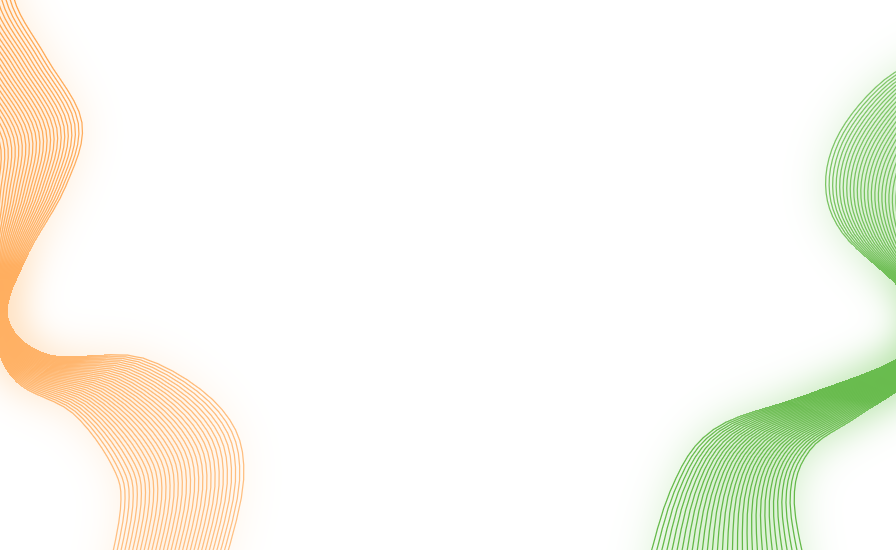
A Shadertoy shader for this background:

```glsl
// Two ribbons of fine lines, orange at the left and green at the right, on white.
// Each ribbon is swept by cross-sections between two splines; lines divide every
// cross-section evenly, and the soft halo is the analytic blur of those lines.

#define LINE_GAPS 30.0      // gaps between lines across a ribbon
#define LINE_WIDTH 0.0023   // in canvas heights
#define GLOW_SIGMA 0.036    // blur radius of the halo
#define GLOW_REACH 0.64     // widest extent from the side edge
#define STEPS_PER_SPAN 6
#define ORANGE_INK vec3(1.0, 0.64, 0.29)
#define ORANGE_GLOW vec3(1.0, 0.72, 0.42)
#define GREEN_INK vec3(0.38, 0.72, 0.27)
#define GREEN_GLOW vec3(0.48, 0.80, 0.38)

const int KNOTS = 12;

// Knots from top to bottom: xy = inner edge, zw = outer edge.
const vec4 ORANGE_KNOTS[KNOTS] = vec4[KNOTS](
    vec4(0.009, 1.085, -0.202, 1.043), vec4(0.030, 0.989, -0.181, 0.936),
    vec4(0.085, 0.894, -0.106, 0.830), vec4(0.149, 0.777, -0.047, 0.734),
    vec4(0.119, 0.660, -0.043, 0.638), vec4(0.047, 0.530, -0.030, 0.543),
    vec4(0.015, 0.421, -0.013, 0.394), vec4(0.089, 0.355, 0.030, 0.306),
    vec4(0.260, 0.349, 0.132, 0.249), vec4(0.404, 0.255, 0.204, 0.153),
    vec4(0.443, 0.128, 0.219, 0.074), vec4(0.389, -0.090, 0.186, -0.090));

// The green knots are measured from the right edge of the canvas.
const vec4 GREEN_KNOTS[KNOTS] = vec4[KNOTS](
    vec4(0.089, 0.915, 0.174, 0.809), vec4(-0.021, 0.855, 0.132, 0.777),
    vec4(-0.102, 0.760, 0.085, 0.702), vec4(-0.128, 0.664, 0.064, 0.634),
    vec4(-0.098, 0.577, 0.068, 0.557), vec4(0.000, 0.483, 0.074, 0.485),
    vec4(0.053, 0.415, 0.081, 0.404), vec4(0.000, 0.347, 0.047, 0.323),
    vec4(-0.166, 0.281, -0.070, 0.243), vec4(-0.332, 0.219, -0.157, 0.181),
    vec4(-0.411, 0.106, -0.185, 0.085), vec4(-0.467, -0.090, -0.150, -0.090));

float cross2(vec2 a, vec2 b) { return a.x * b.y - a.y * b.x; }

// Catmull-Rom spline through both edges at once.
vec4 spline(vec4 a, vec4 b, vec4 c, vec4 d, float u) {
    return b + 0.5 * u * (c - a + u * (2.0 * a - 5.0 * b + 4.0 * c - d
             + u * (3.0 * (b - c) + d - a)));
}

// Smooth approximation of the Gaussian cumulative distribution.
float gaussCdf(float x) {
    x = clamp(x, -4.0, 4.0);
    return 0.5 + 0.5 * tanh(0.798 * x * (1.0 + 0.0447 * x * x));
}

// Coverage of the nearest line, filtered to the pixel size.
float lineCoverage(float across, float spacing, float pixel) {
    float phase = across * LINE_GAPS;
    float dist = abs(phase - floor(phase + 0.5)) * spacing;
    float width = max(LINE_WIDTH, pixel);
    float single = LINE_WIDTH / width
                 * clamp((0.5 * (width + pixel) - dist) / pixel, 0.0, 1.0);
    float average = min(1.0, LINE_WIDTH / max(spacing, 1e-5));
    return mix(average, single, smoothstep(1.0, 2.2, spacing / pixel));
}

// Returns x = line coverage, y = blurred line density; tone = line strength top, bottom.
vec2 ribbon(vec2 p, vec4 knots[KNOTS], vec2 tone, float pixel) {
    float clearInk = 1.0, glow = 0.0;
    vec4 previous = knots[0];
    for (int k = 0; k < KNOTS - 1; k++) {
        vec4 a = knots[max(k - 1, 0)], b = knots[k];
        vec4 c = knots[k + 1], d = knots[min(k + 2, KNOTS - 1)];
        for (int j = 1; j <= STEPS_PER_SPAN; j++) {
            float u = float(j) / float(STEPS_PER_SPAN);
            vec4 current = spline(a, b, c, d, u);
            vec4 travel = current - previous;
            float strength = mix(tone.x, tone.y, (float(k) + u) / float(KNOTS - 1));

            // Lines: find the cross-section that passes through p.
            float side0 = cross2(previous.zw - previous.xy, p - previous.xy);
            float side1 = cross2(current.zw - current.xy, p - current.xy);
            if ((side0 < 0.0) != (side1 < 0.0)) {
                vec4 section = mix(previous, current, side0 / (side0 - side1));
                vec2 span = section.zw - section.xy;
                float across = dot(p - section.xy, span) / dot(span, span);
                vec2 tangent = normalize(mix(travel.xy, travel.zw, across) + 1e-7);
                float spacing = abs(cross2(span, tangent)) / LINE_GAPS;
                if (abs(across - 0.5) < 0.5 + 0.5 / LINE_GAPS)
                    clearInk *= 1.0 - strength * lineCoverage(across, spacing, pixel);
            }

            // Halo: Gaussian blur of this slice of the ribbon.
            vec4 middle = 0.5 * (previous + current);
            vec2 span = middle.zw - middle.xy;
            float width = max(length(span), 1e-4);
            vec2 axis = span / width;
            vec2 local = vec2(dot(p - middle.xy, axis), cross2(axis, p - middle.xy)) / GLOW_SIGMA;
            float advance = abs(cross2(axis, 0.5 * (travel.xy + travel.zw)));
            float along = gaussCdf(local.x) - gaussCdf(local.x - width / GLOW_SIGMA);
            glow += strength * LINE_GAPS * LINE_WIDTH * advance * along / width
                  * 0.399 / GLOW_SIGMA * exp(-0.5 * local.y * local.y);
            previous = current;
        }
    }
    return vec2(1.0 - clearInk, glow);
}

void mainImage(out vec4 fragColor, in vec2 fragCoord) {
    float pixel = 1.0 / iResolution.y;
    vec2 p = fragCoord * pixel;
    vec2 fromRight = p - vec2(iResolution.x * pixel, 0.0);
    vec3 color = vec3(1.0);

    if (p.x < GLOW_REACH) {
        vec2 orange = ribbon(p, ORANGE_KNOTS, vec2(1.0, 0.65), pixel);
        color = mix(color, ORANGE_GLOW, 1.0 - exp(-0.85 * orange.y));
        color = mix(color, ORANGE_INK, orange.x);
    }
    if (fromRight.x > -GLOW_REACH) {
        vec2 green = ribbon(fromRight, GREEN_KNOTS, vec2(0.75, 1.0), pixel);
        color = mix(color, GREEN_GLOW, 1.0 - exp(-1.15 * green.y));
        color = mix(color, GREEN_INK, green.x);
    }
    fragColor = vec4(color, 1.0);
}
```
